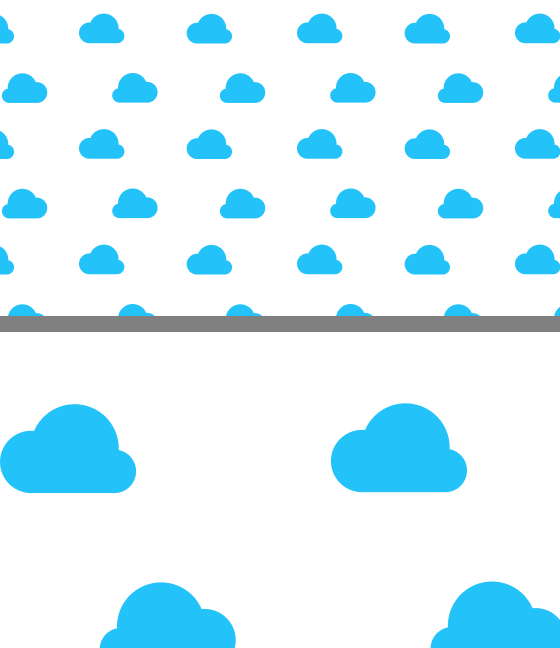
Top: the whole. Bottom: its middle third, enlarged.
Give the GLSL for this pattern, as a WebGL 1 fragment shader.

```glsl
precision highp float;
// Flat blue clouds on white, in staggered rows that alternate left and right facing.

uniform vec2 u_resolution;

// Lengths are in design units: the canvas is CANVAS_HEIGHT units tall.
const float CANVAS_HEIGHT = 432.0;
const vec3 SKY_COLOR = vec3(1.0);
const vec3 CLOUD_COLOR = vec3(0.137, 0.765, 0.976);

// Each tile holds two rows of two clouds; the columns are slightly uneven.
const vec2 TILE = vec2(298.0, 157.9);
const vec2 FIRST_CLOUD = vec2(139.0, 372.9);
const vec2 COLUMN_STEP = vec2(147.2, -0.4);
const vec2 ROW_STEP = vec2(45.4, -81.2);

// Cloud lobes as center and radius, from the middle of the flat base.
const vec3 CROWN = vec3(3.0, 20.4, 20.1);
const vec3 WIDE_LOBE = vec3(-16.8, 14.2, 14.2);
const vec3 SMALL_LOBE = vec3(21.1, 9.9, 9.9);

float circleDistance(vec2 p, vec3 circle) {
  return length(p - circle.xy) - circle.z;
}

float boxDistance(vec2 p, vec2 low, vec2 high) {
  vec2 d = abs(p - 0.5 * (low + high)) - 0.5 * (high - low);
  return length(max(d, 0.0)) + min(max(d.x, d.y), 0.0);
}

float cloudDistance(vec2 p) {
  float lobes = min(circleDistance(p, WIDE_LOBE), circleDistance(p, SMALL_LOBE));
  float base = boxDistance(p, vec2(WIDE_LOBE.x, 0.0), SMALL_LOBE.xy);
  return min(min(lobes, base), circleDistance(p, CROWN));
}

// Wraps p into the tile centered on the crown, clear of the cloud outline.
vec2 wrapTile(vec2 p) {
  return mod(p - CROWN.xy + 0.5 * TILE, TILE) - 0.5 * TILE + CROWN.xy;
}

void main() {
  float pixel = CANVAS_HEIGHT / u_resolution.y;
  vec2 p = gl_FragCoord.xy * pixel;

  float d = CANVAS_HEIGHT;
  for (int row = 0; row < 2; row++) {
    float facing = 1.0 - 2.0 * float(row);
    for (int column = 0; column < 2; column++) {
      vec2 anchor = FIRST_CLOUD + float(row) * ROW_STEP + float(column) * COLUMN_STEP;
      vec2 local = wrapTile(p - anchor);
      local.x *= facing;
      d = min(d, cloudDistance(local));
    }
  }

  // One-pixel edge smoothing
  float coverage = clamp(0.5 - d / pixel, 0.0, 1.0);
  gl_FragColor = vec4(mix(SKY_COLOR, CLOUD_COLOR, coverage), 1.0);
}
```
